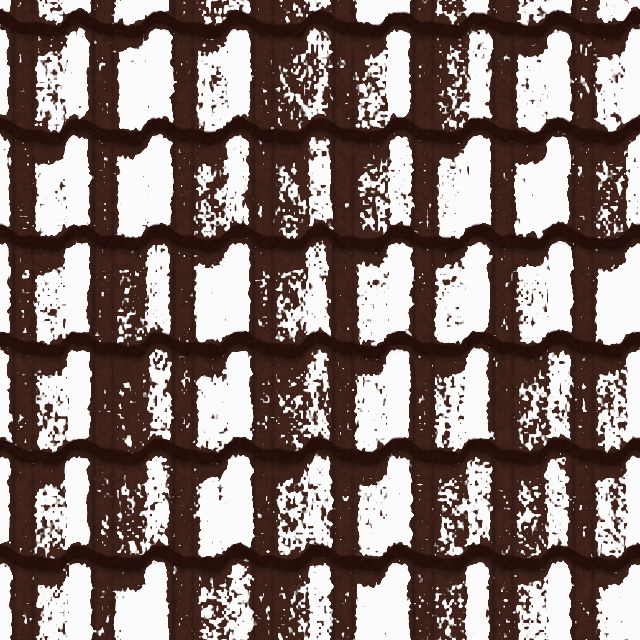
Write a Shadertoy shader that draws this texture.

```glsl
float hash(vec2 p) {
    return fract(sin(dot(p, vec2(12.9898, 78.233))) * 43758.5453);
}

// Value noise with n cells across the canvas, wrapping at its edges
float noise(vec2 uv, vec2 n) {
    vec2 p = uv * n, i = floor(p), f = fract(p);
    f = f * f * (3.0 - 2.0 * f);
    vec2 a = mod(i, n) + 0.37, b = mod(i + 1.0, n) + 0.37;
    return mix(mix(hash(a), hash(vec2(b.x, a.y)), f.x),
               mix(hash(vec2(a.x, b.y)), hash(b), f.x), f.y);
}

// Soft interval from a to b
float span(float a, float b, float soft, float x) {
    return smoothstep(a - soft, a + soft, x) * (1.0 - smoothstep(b - soft, b + soft, x));
}

void mainImage(out vec4 fragColor, in vec2 fragCoord) {
    vec2 uv = fragCoord / iResolution.xy;

    // Eight tiles across, six courses down, with a hump over each roll
    float column = uv.x * 8.0 - 0.4;
    float u = fract(column);
    float hump = smoothstep(0.33, 0.53, u) * (1.0 - smoothstep(0.62, 0.92, u));
    float sag = 0.025 * span(0.1, 0.4, 0.12, u);
    float wobble = 0.03 * (noise(uv, vec2(64.0, 48.0)) - 0.5);
    float course = uv.y * 6.0 - 0.73 - 0.1 * hump + sag + wobble;
    float depth = 1.0 - fract(course);
    vec2 tile = mod(floor(vec2(column, course)), vec2(8.0, 6.0));

    // Grain: fine specks, blotches and vertical streaks
    float fine = noise(uv, vec2(250.0, 210.0));
    float blotch = noise(uv, vec2(96.0, 72.0));
    float streak = noise(uv, vec2(160.0, 30.0));
    float grain = 0.5 + 1.7 * (0.5 * fine + 0.28 * blotch + 0.22 * streak - 0.5);

    // White coat on the pan and the roll, worn differently on each tile
    float wear = hash(tile + 3.1);
    float shift = 0.05 * (hash(tile + 7.7) - 0.5);
    float rough = 0.05 * (blotch - 0.5);
    float x = u + shift + rough;
    float panTop = 0.2 + 0.08 * hash(tile + 5.3) - 0.12 * u;
    float pan = span(0.06, 0.47, 0.04, x) * span(panTop, 0.92, 0.04, depth + rough);
    float roll = span(0.44, 0.72, 0.03, x) * span(0.12, 0.93, 0.035, depth + rough);
    float gap = span(0.84, 0.95, 0.04, x) * span(0.2, 0.85, 0.08, depth);
    float coat = max(pan * mix(0.26, 1.12, wear),
                     roll * mix(0.62, 1.35, smoothstep(0.1, 0.6, 0.6 * wear + 0.4 * hash(tile + 9.4))));
    coat = max(coat, gap * 0.24 * hash(tile + 1.9));
    float white = smoothstep(-0.11, 0.11, coat - grain - 0.02);

    // Brown clay with shaded seams beside the roll
    vec3 clay = vec3(0.24, 0.13, 0.10) * (0.84 + 0.32 * (0.6 * fine + 0.4 * blotch));
    float seam = max(span(0.75, 0.79, 0.03, u), 0.6 * span(0.99, 1.03, 0.025, u + step(u, 0.5)));
    clay *= 1.0 - 0.28 * seam;
    vec3 color = mix(clay, vec3(0.985), white);

    // Dark lower lip of each course, and the shadow beneath it
    float lip = min(depth, 1.0 - depth);
    color *= 1.0 - 0.3 * (1.0 - smoothstep(0.04, 0.14, depth));
    vec3 lipColor = vec3(0.145, 0.055, 0.04) * (0.85 + 0.3 * fine);
    color = mix(color, lipColor, 1.0 - smoothstep(0.045, 0.075, lip));

    fragColor = vec4(color, 1.0);
}
```
